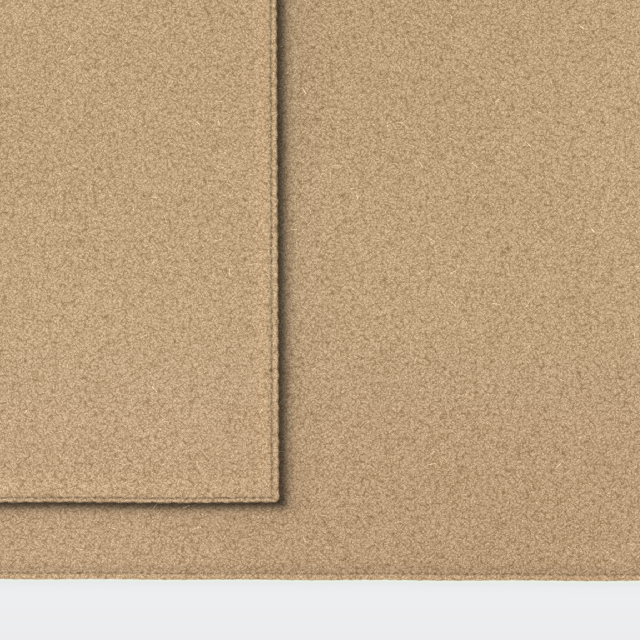
Reproduce this texture procedurally as a WebGL 2 fragment shader.

```glsl
#version 300 es
precision highp float;
uniform vec2 u_resolution;
out vec4 fragColor;

vec2 hash2(vec2 c) {
  vec3 h = fract(c.xyx * vec3(0.1031, 0.1030, 0.0973));
  h += dot(h, h.yzx + 33.33);
  return fract((h.xx + h.yz) * h.zy);
}

// Distance to the nearest scattered cell point
float cellular(vec2 p) {
  vec2 cell = floor(p), f = fract(p);
  float nearest = 2.0;
  for (int y = -1; y <= 1; y++)
    for (int x = -1; x <= 1; x++) {
      vec2 o = vec2(x, y);
      nearest = min(nearest, length(o + hash2(cell + o) - f));
    }
  return nearest;
}

// Sparse pale hairs, one short segment per chosen cell
float fibres(vec2 p, float density) {
  vec2 cell = floor(p), h = hash2(cell + 71.0);
  float angle = 6.283 * h.y;
  vec2 dir = vec2(cos(angle), sin(angle));
  vec2 q = fract(p) - 0.5;
  q -= dir * clamp(dot(q, dir), -0.28, 0.28);
  return step(h.x, density) * (1.0 - smoothstep(0.01, 0.09, length(q)));
}

// Felted wool: fuzzy clumps over a faint weave
float wool(vec2 p) {
  vec2 warp = p + 0.0015 * sin(p.yx * vec2(310.0, 270.0) + 3.0 * sin(p * 83.0));
  float nap = 0.50 - cellular(warp * vec2(210.0, 230.0));
  float clumps = 0.50 - cellular(warp * vec2(85.0, 105.0) + 19.0);
  float speck = hash2(floor(p * 512.0)).x - 0.5;
  float weave = sin(warp.x * 830.0) * sin(warp.y * 790.0);
  float mottle = sin(p.x * 31.0 + 2.0 * sin(p.y * 23.0)) * sin(p.y * 37.0 + 2.0 * sin(p.x * 19.0));
  return 0.18 * nap + 0.08 * clumps + 0.095 * speck + 0.018 * weave + 0.006 * mottle;
}

float band(float d, float width) {
  return exp(-d * d / (width * width));
}

void main() {
  vec2 p = gl_FragCoord.xy / u_resolution;
  float px = 1.0 / min(u_resolution.x, u_resolution.y);
  float fuzz = 0.0004 * (sin(p.x * 410.0 + p.y * 370.0) + sin(p.x * 190.0 - p.y * 233.0));

  // Upper flap with a rounded corner
  vec2 corner = vec2(mix(0.4375, 0.4325, p.y), 0.2145 + 0.0006 * sin(p.x * 17.0));
  vec2 outside = vec2(p.x - corner.x, corner.y - p.y);
  vec2 q = outside + 0.007;
  float flap = length(max(q, 0.0)) + min(max(q.x, q.y), 0.0) - 0.007 + fuzz;
  float onFlap = 1.0 - smoothstep(-px, px, flap);

  // Lower cloth and its hem
  float hem = p.y - mix(0.0955, 0.0925, p.x) + 0.0004 * sin(p.x * 29.0) + 0.5 * fuzz;
  float onCloth = smoothstep(-px, px, hem);

  // Broad light across the fabric
  float light = 0.008 * sin(p.x * 5.0 + 1.2) + 0.007 * sin(p.y * 6.0 - p.x * 3.0);
  vec3 base = vec3(0.722, 0.611, 0.469) + light;
  base -= vec3(0.008, 0.016, 0.010) * (1.0 - smoothstep(0.1, 0.6, p.y));
  float grain = wool(p + onFlap * vec2(0.37, 0.19));

  // Cast shadow on the lower cloth
  float reach = length(max(outside, 0.0) / vec2(0.014, 0.010));
  float shadow = 0.48 * exp(-reach * reach) + 0.16 * exp(-reach * 0.6);
  float lower = 1.0 - shadow;
  float hemStitch = 0.6 + 0.4 * sin(p.x * 520.0);
  lower -= 0.20 * hemStitch * band(hem - 0.0095, 0.0018);
  lower += 0.06 * band(hem - 0.005, 0.003);
  lower -= 0.05 * band(hem - 0.016, 0.008);

  // Flap seam, raised border and rolled edge
  bool side = outside.x > outside.y;
  float along = side ? p.y : p.x;
  float seamDepth = side ? mix(0.0125, 0.0095, p.y) : 0.0075;
  float stitch = 0.75 + 0.25 * sin(along * 480.0);
  float upper = 1.0 - 0.27 * stitch * band(flap + seamDepth, 0.0019);
  upper += 0.05 * band(flap + 0.5 * seamDepth, 0.003);
  upper += 0.04 * band(flap + 0.026, 0.012);
  upper -= 0.30 * smoothstep(-0.004, 0.0005, flap);

  vec3 cloth = (base + grain * vec3(1.0, 1.02, 1.03)) * mix(lower, upper, onFlap);
  cloth += vec3(0.08, 0.08, 0.07) * fibres(p * 90.0, 0.14);
  cloth += vec3(0.13, 0.13, 0.12) * fibres(p.yx * 60.0 + 5.0, 0.02);

  // Pale table with a bright rim under the hem
  vec3 table = vec3(0.925, 0.927, 0.932) + 0.008 * smoothstep(0.0, 0.09, p.y);
  table -= 0.05 * exp(min(hem, 0.0) / 0.007);
  table = mix(table, vec3(0.91, 0.94, 0.89), band(hem + 0.002, 0.0022));

  fragColor = vec4(mix(table, cloth, onCloth), 1.0);
}
```
